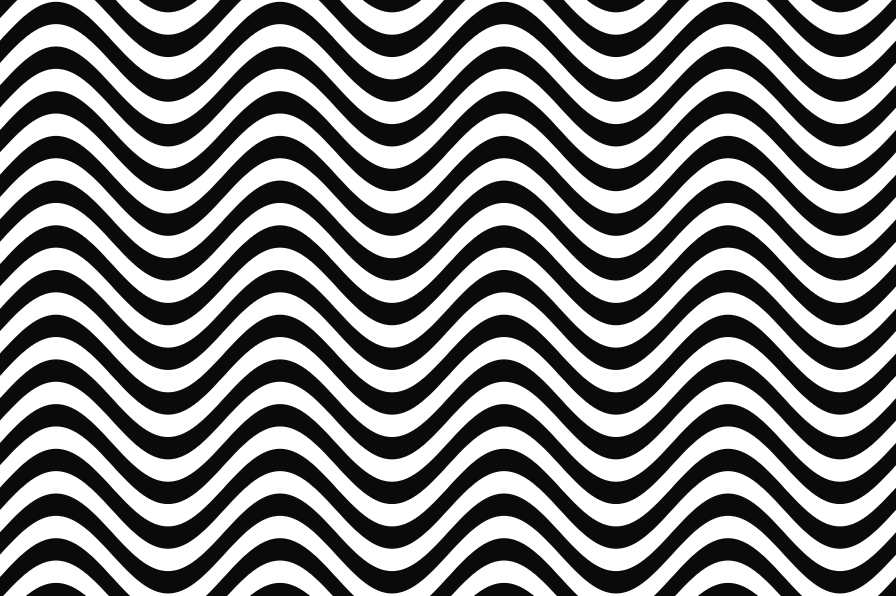
Give the GLSL for this pattern, as a WebGL 2 fragment shader.

```glsl
#version 300 es
precision highp float;
// Black and white horizontal stripes bent into identical sine waves.
// A stripe phase is displaced by a sine of x, then folded into a distance
// to the stripe edge and divided by its gradient for even smoothing.

#define WAVES 4.0          // wave periods across the canvas
#define STRIPES 13.333     // black/white pairs down the canvas
#define AMPLITUDE 0.868    // wave height from its middle, in stripe pairs
#define TOP_OFFSET 0.04    // first crest below the top edge, in stripe pairs
#define BLACK_SHARE 0.5    // black part of each stripe pair
#define INK vec3(0.04)
#define PAPER vec3(1.0)

uniform vec2 u_resolution;
out vec4 fragColor;

const float TAU = 6.28319;

// Signed distance to the nearest black stripe, in stripe pairs
float stripeDistance(float phase) {
    float fromCentre = fract(phase - 0.5 * BLACK_SHARE + 0.5) - 0.5;
    return abs(fromCentre) - 0.5 * BLACK_SHARE;
}

void main() {
    vec2 uv = gl_FragCoord.xy / u_resolution;
    float angle = TAU * WAVES * uv.x;

    // Stripe phase, counted downward from the crests
    float phase = (1.0 - uv.y) * STRIPES - TOP_OFFSET
                - AMPLITUDE * (1.0 - sin(angle));

    // Phase change per pixel keeps the edge width equal on slopes
    vec2 gradient = vec2(AMPLITUDE * TAU * WAVES * cos(angle), -STRIPES) / u_resolution;
    float paperCover = clamp(stripeDistance(phase) / length(gradient) + 0.5, 0.0, 1.0);

    fragColor = vec4(mix(INK, PAPER, paperCover), 1.0);
}
```
